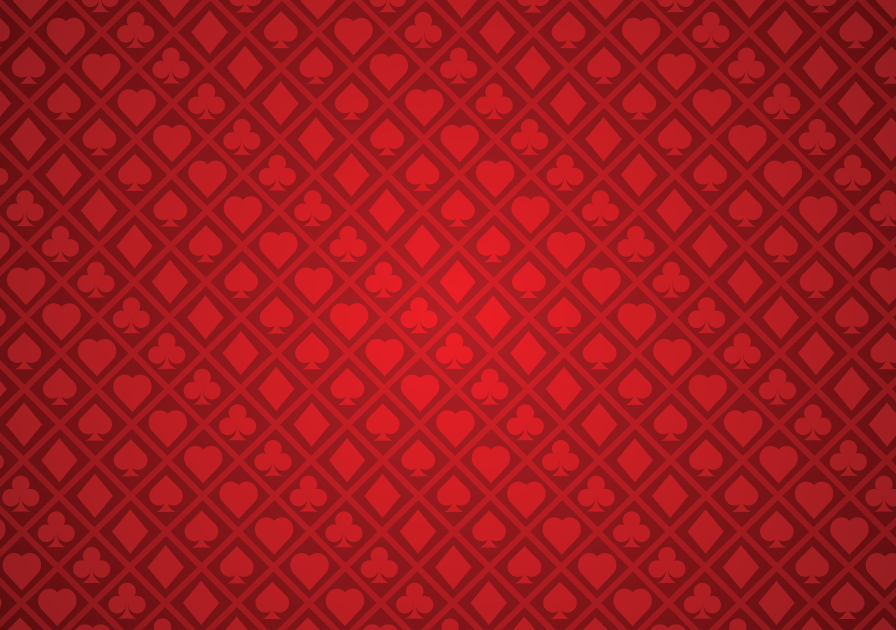
This pattern is drawn by a WebGL 2 fragment shader. Its source:

```glsl
#version 300 es
precision highp float;

uniform vec2 u_resolution;
out vec4 fragColor;

// Heart with its tip at the origin, about 1.1 high
float heart(vec2 p) {
    p.x = abs(p.x);
    if (p.x + p.y > 1.0) return length(p - vec2(0.25, 0.75)) - 0.3536;
    vec2 toNotch = p - vec2(0.0, 1.0);
    vec2 toSide = p - 0.5 * max(p.x + p.y, 0.0);
    return sqrt(min(dot(toNotch, toNotch), dot(toSide, toSide))) * sign(p.x - p.y);
}

// Flared foot shared by spade and club
float stem(vec2 p) {
    float flare = clamp((-p.y - 0.1) / 0.37, 0.0, 1.0);
    float side = abs(p.x) - 0.04 - 0.22 * flare * flare * flare;
    return max(side * 0.8, max(-0.47 - p.y, p.y - 0.1));
}

float diamond(vec2 p) {
    vec2 halfSize = vec2(0.51, 0.62);
    return dot(abs(p) - vec2(halfSize.x, 0.0), normalize(halfSize.yx));
}

float spade(vec2 p) {
    float leaf = heart(vec2(p.x, 0.57 - p.y) / 0.78) * 0.78;
    return min(leaf, stem(p));
}

float club(vec2 p) {
    float top = length(p - vec2(0.0, 0.29)) - 0.245;
    float sides = length(vec2(abs(p.x) - 0.275, p.y + 0.08)) - 0.245;
    float core = length(p - vec2(0.0, 0.04)) - 0.1;
    return min(min(top, sides), min(core, stem(p)));
}

float suitDistance(float suit, vec2 p) {
    if (suit < 0.5) return diamond(p);
    if (suit < 1.5) return spade(p - vec2(-0.02, 0.02));
    if (suit < 2.5) return heart((p + vec2(0.0, 0.65)) / vec2(0.89, 0.95)) * 0.91;
    return club(p - vec2(-0.06, 0.03));
}

float coverage(float d, float pixel) {
    return clamp(0.5 - d / pixel, 0.0, 1.0);
}

void main() {
    vec2 p = (gl_FragCoord.xy - 0.5 * u_resolution) / u_resolution.y;
    float cellScale = 17.66;
    float pixel = cellScale / u_resolution.y;

    // Diagonal lattice: suits repeat down-right, change up-right
    mat2 lattice = mat2(0.993, -1.0, 1.023, 1.0);
    vec2 grid = inverse(lattice) * (p * cellScale - vec2(0.27, 0.93));
    vec2 cell = floor(grid + 0.5);
    vec2 offset = grid - cell;
    float suit = mod(cell.y, 4.0);

    float line = (0.5 - max(abs(offset.x), abs(offset.y))) * 1.42 - 0.085;
    float motif = suitDistance(suit, lattice * offset);

    // Glow fading from the centre to the corners
    float fade = clamp(length(p) / 0.87, 0.0, 1.0);
    vec3 ground = mix(vec3(0.70, 0.125, 0.145), vec3(0.365, 0.05, 0.06), fade);
    vec3 lineColor = mix(vec3(0.86, 0.125, 0.155), vec3(0.51, 0.09, 0.105), fade);
    vec3 suitColor = mix(vec3(0.94, 0.12, 0.15), vec3(0.57, 0.115, 0.13), fade);

    vec3 color = mix(ground, lineColor, coverage(line, pixel));
    color = mix(color, suitColor, coverage(motif, pixel));
    fragColor = vec4(color, 1.0);
}
```
